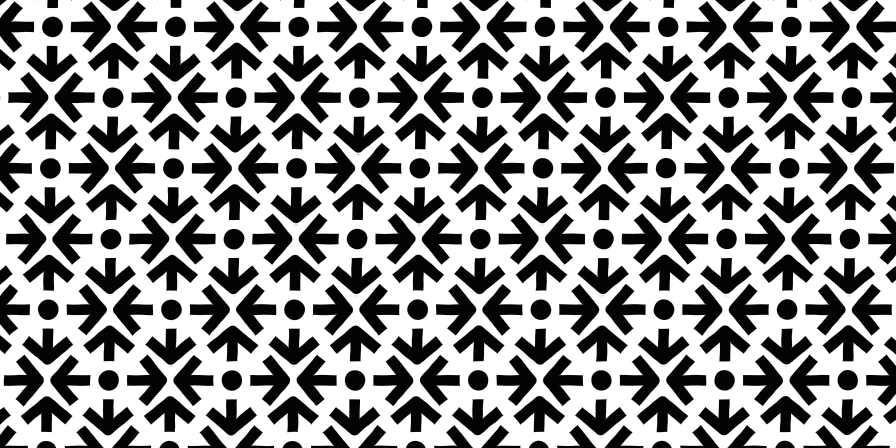
Write a Shadertoy shader that draws this pattern.

```glsl
const float COLUMNS = 7.275;               // repeats across the canvas
const vec2 CELL = vec2(1.0, 1.148);        // one of two interleaved grids
const vec2 FIRST_DOT = vec2(0.883, 0.549);
const float LEAN = 0.015;                  // slight sideways drift per row
const vec3 PAPER = vec3(1.0);
const vec3 INK = vec3(0.01);
const vec3 FLECK = vec3(0.74);

float hash(vec2 cell) {
    return fract(sin(dot(cell, vec2(127.1, 311.7))) * 43758.5);
}

float box(vec2 p, vec2 halfSize) {
    vec2 d = abs(p) - halfSize;
    return length(max(d, 0.0)) + min(max(d.x, d.y), 0.0);
}

// Arrow along +x: square tail, slanted barbs with square ends, rounded tip
float arrow(vec2 p, float tail, float tip, float halfWidth, float barb, float angle) {
    p.y = abs(p.y);
    float apex = tip - halfWidth;
    float shaft = box(p - vec2(0.5 * (tail + apex), 0.0),
                      vec2(0.5 * (apex - tail), halfWidth * 0.96));
    vec2 q = p - vec2(apex, 0.0);
    vec2 along = vec2(-cos(angle), sin(angle));
    vec2 local = vec2(dot(q, along), dot(q, vec2(along.y, -along.x)));
    float arm = box(local - vec2(0.5 * barb, 0.0), vec2(0.5 * barb, halfWidth));
    float joint = length(q) - halfWidth;
    return min(shaft, min(arm, joint));
}

// Dot with four arrows pointing away from it
float motif(vec2 p) {
    vec2 a = abs(p);
    float disc = length(p) - 0.083;
    float sideways = arrow(a, 0.150, 0.474, 0.0445, 0.235, 0.873);
    float upright = arrow(a.yx, 0.155, 0.446, 0.0445, 0.235, 0.873);
    return min(disc, min(sideways, upright));
}

// Small uneven edges from layered sines
float wobble(vec2 p, float amount) {
    return amount * (sin(p.x * 31.0 + 2.0 * sin(p.y * 17.0))
                   + 0.6 * sin(p.y * 53.0 + p.x * 23.0));
}

float coverage(float d, float pixel) {
    return clamp(0.5 - d / pixel, 0.0, 1.0);
}

void mainImage(out vec4 fragColor, in vec2 fragCoord) {
    float pixel = COLUMNS / iResolution.x;
    vec2 p = fragCoord * pixel - FIRST_DOT;
    p.x -= LEAN * p.y;

    float shape = 1.0;
    float fleck = 0.0;
    for (int i = 0; i < 2; i++) {
        vec2 grid = p / CELL + 0.5 * float(i);
        vec2 id = floor(grid + 0.5);
        vec2 local = (grid - id) * CELL;
        shape = min(shape, motif(local));

        // Faint print speck below the lower arrow tip
        float speck = box(local + vec2(0.0, 0.462), vec2(0.016, 0.004));
        float strength = 0.8 * hash(id + 19.0 * float(i));
        fleck = max(fleck, strength * coverage(speck, pixel));
    }

    vec3 color = mix(PAPER, FLECK, fleck);
    color = mix(color, INK, coverage(shape + wobble(p, 0.0012), pixel * 1.05));
    fragColor = vec4(color, 1.0);
}
```
